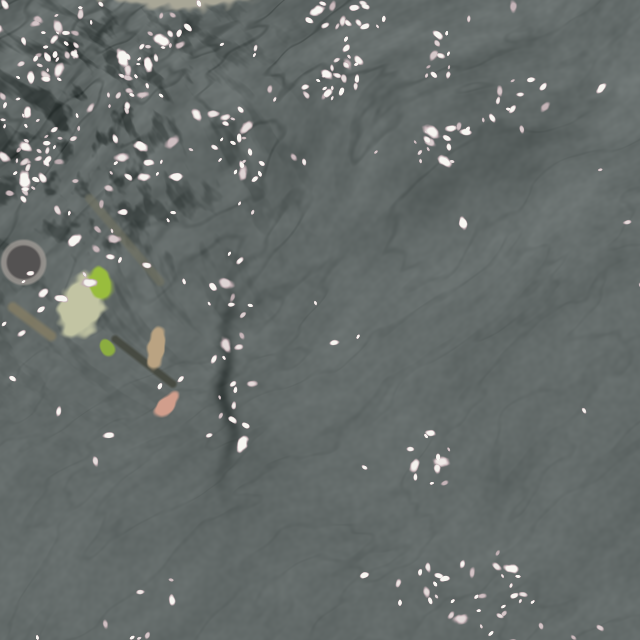
Write a Shadertoy shader that draws this texture.

```glsl
vec2 hash(vec2 cell) {
    vec3 v = fract(cell.xyx * vec3(0.1031, 0.1030, 0.0973));
    v += dot(v, v.yzx + 33.33);
    return fract((v.xx + v.yz) * v.zy);
}

float corner(vec2 cell, vec2 offset) {
    float a = 6.2832 * hash(cell).x;
    return dot(vec2(cos(a), sin(a)), offset);
}

float gradientNoise(vec2 p) {
    vec2 i = floor(p), f = fract(p);
    vec2 u = f * f * f * (f * (f * 6.0 - 15.0) + 10.0);
    vec2 e = vec2(1, 0);
    return mix(mix(corner(i, f), corner(i + e, f - e), u.x),
               mix(corner(i + e.yx, f - e.yx), corner(i + 1.0, f - 1.0), u.x), u.y);
}

float fbm(vec2 p) {
    float sum = 0.0, gain = 1.0;
    for (int i = 0; i < 4; i++) {
        sum += gain * gradientNoise(p);
        p = mat2(1.6, 0.8, -0.8, 1.6) * p + 7.3;
        gain *= 0.55;
    }
    return sum;
}

mat2 turn(float a) {
    return mat2(cos(a), -sin(a), sin(a), cos(a));
}

float softSpot(vec2 p, vec2 centre, vec2 size) {
    vec2 d = (p - centre) / size;
    return exp(-dot(d, d));
}

float ellipse(vec2 p, vec2 centre, vec2 size, float angle) {
    float d = length(turn(angle) * (p - centre) / size);
    d += 0.35 * gradientNoise(p * 55.0);
    return 1.0 - smoothstep(0.8, 1.15, d);
}

float twig(vec2 p, vec2 a, vec2 b, float width) {
    vec2 ab = b - a;
    float t = clamp(dot(p - a, ab) / dot(ab, ab), 0.0, 1.0);
    return 1.0 - smoothstep(0.4 * width, 1.3 * width, length(p - a - ab * t));
}

// Chance of a glint: debris at the left, crests above, patches below
float glintDensity(vec2 p) {
    float clump = smoothstep(0.02, 0.32, gradientNoise(turn(0.4) * p * vec2(9, 13) + 3.7));
    float debris = softSpot(p, vec2(0.08, 0.83), vec2(0.18, 0.25));
    float crests = softSpot(p, vec2(0.48, 0.87), vec2(0.28, 0.13));
    float strand = softSpot(p, vec2(0.36, 0.46), vec2(0.025, 0.12));
    float lower = softSpot(p, vec2(0.74, 0.06), vec2(0.1, 0.06))
                + 0.6 * softSpot(p, vec2(0.67, 0.29), vec2(0.05, 0.04))
                + 0.6 * softSpot(p, vec2(0.21, 0.04), vec2(0.06, 0.025));
    return debris * (0.18 + 0.5 * clump) + 0.85 * crests * clump
         + 0.5 * strand + 0.5 * lower + 0.012 * clump;
}

float glints(vec2 p, float cells) {
    float light = 0.0;
    vec2 home = floor(p * cells);
    for (int y = -1; y <= 1; y++)
    for (int x = -1; x <= 1; x++) {
        vec2 cell = home + vec2(x, y);
        vec2 pick = hash(cell + cells), form = hash(cell + 2.7 * cells);
        vec2 centre = (cell + 0.15 + 0.7 * hash(cell + 91.0)) / cells;
        vec2 d = turn(6.2832 * form.x) * (p - centre) * cells;
        float radius = mix(0.2, 0.48, form.y * form.y);
        float r = length(d * vec2(0.85, 1.45)) / radius + 0.3 * gradientNoise(p * 110.0);
        float on = step(pick.x, glintDensity(centre));
        light = max(light, on * mix(0.4, 1.15, pick.y) * (1.0 - smoothstep(0.4, 1.25, r)));
    }
    return light;
}

void mainImage(out vec4 fragColor, in vec2 fragCoord) {
    vec2 p = fragCoord / iResolution.y;
    vec2 bend = vec2(gradientNoise(p * 3.0), gradientNoise(p * 3.0 + 19.0));
    vec2 flow = turn(0.7) * (p + 0.09 * bend);
    float debris = softSpot(p, vec2(0.12, 0.8), vec2(0.24, 0.3));
    float upper = smoothstep(0.35, 1.0, p.y);

    // Slow swells, slanting ripples and fine grain
    float tone = 0.045 * fbm(flow * vec2(3.5, 9.0)) * (0.6 + upper);
    tone += 0.035 * fbm(flow * vec2(13, 32) + 5.0) * (0.6 + 0.5 * upper + debris);
    tone += 0.018 * gradientNoise(p * 85.0);
    vec2 swell = turn(0.6) * (p - vec2(0.74, 0.73));
    tone -= 0.05 * softSpot(swell, vec2(0), vec2(0.2, 0.04));
    tone += 0.04 * softSpot(swell, vec2(0.0, -0.12), vec2(0.17, 0.06));

    // Dark creases, strongest among the debris
    float crease = 1.0 - smoothstep(0.0, 0.09, abs(fbm(flow * vec2(4, 10) + 11.0)));
    tone -= crease * (0.018 + 0.05 * upper * (1.0 - smoothstep(0.4, 0.9, p.x)));
    float tangle = smoothstep(0.02, 0.4, fbm(turn(-0.8) * p * vec2(12, 28) + 2.0 * bend));
    tone -= 0.17 * tangle * debris;
    float strandX = 0.355 + 0.025 * gradientNoise(vec2(p.y * 14.0, 4.0));
    tone -= 0.16 * softSpot(p, vec2(strandX, 0.4), vec2(0.011, 0.13));
    vec3 color = vec3(0.39, 0.42, 0.415) + tone;

    // Pale bank at the top edge, twigs, leaves and a floating ring
    color = mix(color, vec3(0.66, 0.65, 0.59), ellipse(p, vec2(0.28, 1.02), vec2(0.13, 0.035), 0.0));
    color = mix(color, vec3(0.52, 0.49, 0.39), 0.8 * twig(p, vec2(0.02, 0.52), vec2(0.08, 0.475), 0.009));
    color = mix(color, vec3(0.25, 0.26, 0.22), 0.8 * twig(p, vec2(0.18, 0.47), vec2(0.27, 0.4), 0.007));
    color = mix(color, vec3(0.45, 0.45, 0.38), 0.6 * twig(p, vec2(0.14, 0.69), vec2(0.25, 0.56), 0.008));
    color = mix(color, vec3(0.76, 0.77, 0.64), ellipse(p, vec2(0.127, 0.522), vec2(0.033, 0.052), -0.3));
    color = mix(color, vec3(0.60, 0.74, 0.24), ellipse(p, vec2(0.158, 0.556), vec2(0.02, 0.026), 0.4));
    color = mix(color, vec3(0.55, 0.68, 0.25), ellipse(p, vec2(0.169, 0.456), vec2(0.011, 0.015), 0.4));
    color = mix(color, vec3(0.73, 0.64, 0.51), ellipse(p, vec2(0.244, 0.455), vec2(0.014, 0.033), -0.2));
    color = mix(color, vec3(0.82, 0.62, 0.55), ellipse(p, vec2(0.26, 0.367), vec2(0.026, 0.012), 0.8));
    float fromRing = length(p - vec2(0.037, 0.59));
    color = mix(color, vec3(0.33, 0.32, 0.32), 1.0 - smoothstep(0.025, 0.033, fromRing));
    color = mix(color, vec3(0.62, 0.60, 0.58), 0.8 - 0.8 * smoothstep(0.002, 0.007, abs(fromRing - 0.031)));

    // Sun glints with a faint rosy rim
    float light = max(glints(p, 38.0), glints(p + 0.37 * 0.0, 62.0));
    color = mix(color, vec3(0.76, 0.68, 0.70), smoothstep(0.0, 0.5, light));
    color = mix(color, vec3(0.97, 0.97, 0.95), smoothstep(0.3, 0.85, light));
    fragColor = vec4(clamp(color, 0.0, 1.0), 1.0);
}
```
